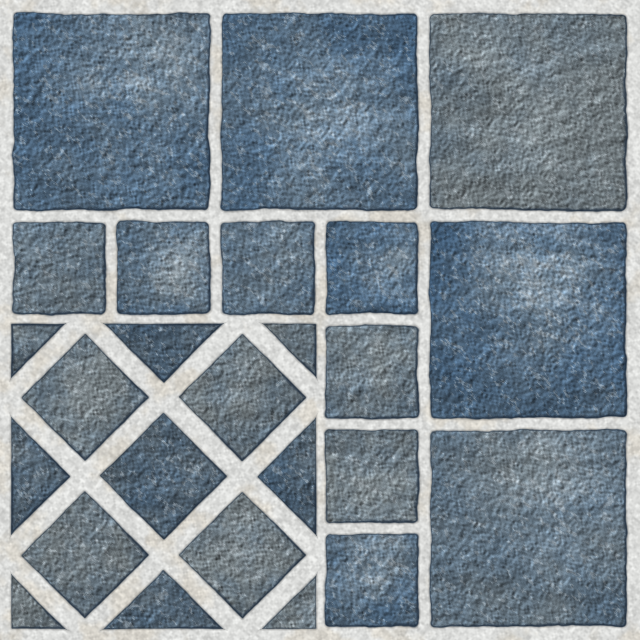
Write a Shadertoy shader that draws this texture.

```glsl
// Weathered blue-grey stone tiles in pale grout, with a diamond-laid panel at lower left.

const float MARGIN = 0.0117;       // border before the first cell
const float PITCH = 0.1628;        // side of one small cell
const float SMALL_HALF = 0.0724;
const float BIG_HALF = 0.1532;
const float PANEL_HALF = 0.2383;
const float DIAMOND_PITCH = 0.174; // measured along the diamond sides
const float DIAMOND_HALF = 0.0706;
const float CORNER = 0.007;
const float WOBBLE = 0.0085;       // raggedness of the tile edges
const float RELIEF = 0.85;         // strength of the surface lighting
const vec3 GREY = vec3(0.435, 0.470, 0.485);
const vec3 BLUE = vec3(0.275, 0.385, 0.495);
const vec3 WORN = vec3(0.62, 0.65, 0.67);
const vec3 NAVY = vec3(0.12, 0.17, 0.23);
const vec3 GROUT = vec3(0.862, 0.866, 0.858);

// Tones: blueness, worn spot x and y within the tile, wear amount.
const vec4 BIG_TONES[5] = vec4[5](
    vec4(0.72, 0.40, 0.35, 0.60), vec4(0.72, 0.15, -0.10, 0.45),
    vec4(0.08, 0.00, 0.20, 0.18), vec4(0.88, 0.10, 0.42, 0.80),
    vec4(0.42, 0.10, 0.50, 0.50));
const vec4 SMALL_TONES[7] = vec4[7](
    vec4(0.32, 0.0, 0.3, 0.12), vec4(0.58, 0.45, 0.0, 0.65),
    vec4(0.50, 0.0, 0.8, 0.30), vec4(0.75, 0.45, 0.1, 0.55),
    vec4(0.30, 0.0, 0.2, 0.25), vec4(0.12, 0.2, 0.0, 0.20),
    vec4(0.62, 0.0, 0.4, 0.65));

struct Tile { vec2 local; float dist; float halfSize; vec4 tone; float seed; float shade; };

float hash(vec2 p) { return fract(sin(dot(p, vec2(127.1, 311.7))) * 43758.5453); }

float noise(vec2 p) {
    vec2 i = floor(p), f = fract(p);
    f = f * f * (3.0 - 2.0 * f);
    return mix(mix(hash(i), hash(i + vec2(1, 0)), f.x),
               mix(hash(i + vec2(0, 1)), hash(i + vec2(1, 1)), f.x), f.y);
}

float fbm(vec2 p) {
    float sum = 0.0, amp = 0.5;
    for (int i = 0; i < 4; i++) {
        sum += amp * noise(p);
        p = mat2(1.6, 1.2, -1.2, 1.6) * p + 7.3;
        amp *= 0.55;
    }
    return sum;
}

float boxDist(vec2 p, float halfSize, float radius) {
    vec2 d = abs(p) - halfSize + radius;
    return length(max(d, 0.0)) + min(max(d.x, d.y), 0.0) - radius;
}

// Picks the large, small or diamond tile that owns this point.
Tile findTile(vec2 uv) {
    vec2 ragged = vec2(fbm(uv * 24.0), fbm(uv * 24.0 + 40.0)) - 0.48;
    vec2 grid = uv - MARGIN;
    ivec2 cell = ivec2(clamp(floor(grid / PITCH), 0.0, 5.0));
    Tile t;
    t.shade = 1.0;
    if (cell.x > 3 || cell.y > 3) {
        ivec2 big = cell / 2;
        int id = big.y == 2 ? big.x : 4 - big.y;
        t.local = grid - (vec2(big) * 2.0 + 1.0) * PITCH;
        t.halfSize = BIG_HALF;
        t.tone = BIG_TONES[id];
        t.seed = float(id) + 1.0;
        t.dist = boxDist(t.local + ragged * WOBBLE, BIG_HALF, CORNER);
    } else if (cell.x == 3 || cell.y == 3) {
        int id = cell.x < 3 ? cell.x : 6 - cell.y;
        t.local = grid - (vec2(cell) + 0.5) * PITCH;
        t.halfSize = SMALL_HALF;
        t.tone = SMALL_TONES[id];
        t.seed = float(id) + 11.0;
        t.dist = boxDist(t.local + ragged * WOBBLE, SMALL_HALF, CORNER);
    } else {
        vec2 p = grid - 1.5 * PITCH;
        vec2 turned = vec2(p.x + p.y, p.x - p.y) * 0.70711;
        vec2 id = floor(turned / DIAMOND_PITCH + 0.5);
        vec2 side = turned - id * DIAMOND_PITCH;
        t.local = vec2(side.x + side.y, side.x - side.y) * 0.70711;
        t.halfSize = DIAMOND_HALF;
        bool pale = mod(id.x + id.y, 2.0) > 0.5 || max(abs(id.x), abs(id.y)) > 1.5;
        t.tone = pale ? vec4(0.15, 0.1, 0.3, 0.30) : vec4(0.52, 0.3, 0.5, 0.20);
        t.shade = pale ? 0.98 : 0.86;
        t.seed = 31.0 + id.x * 3.0 + id.y * 7.0;
        t.dist = max(boxDist(side + ragged * WOBBLE * 0.4, DIAMOND_HALF, 0.002),
                     boxDist(p + ragged * WOBBLE * 0.3, PANEL_HALF, 0.002));
    }
    return t;
}

float relief(vec2 p) {
    p = mat2(0.8, 0.6, -0.6, 0.8) * p;
    return fbm(p * 85.0) + 0.4 * noise(p * 270.0);
}

vec3 tileColor(Tile t, vec2 uv) {
    vec2 q = t.local / t.halfSize;
    vec2 offset = vec2(t.seed * 3.7, t.seed * 1.9);
    float cloud = fbm(q * 1.8 + offset);
    float bands = fbm(uv * vec2(12.0, 38.0) + offset);
    float speck = fbm(uv.yx * 130.0 + uv * 40.0 + offset);

    // Glaze: blue over grey, worn pale around one spot and deeper away from it
    vec2 away = q - t.tone.yz;
    float spot = exp(-2.0 * dot(away, away));
    float blueness = t.tone.x + (cloud - 0.48) * 0.7 - spot * t.tone.w * 0.55;
    vec3 col = mix(GREY, BLUE, clamp(blueness, 0.0, 1.0));
    col *= t.shade * (0.84 + 0.36 * bands);
    col *= 1.0 + t.tone.w * 0.36 * (spot - 0.42);
    col = mix(col, WORN, spot * t.tone.w * 0.9 * smoothstep(0.32, 0.72, speck * 0.6 + bands * 0.4));
    col = mix(col, WORN, 0.40 * smoothstep(0.58, 0.76, speck));

    // Relief lit from the upper left
    vec2 e = vec2(0.0016, -0.0016);
    col *= 1.0 + RELIEF * (relief(uv + e) - relief(uv - e));

    // Dark rim, broken up and heavier toward the lower right
    float facing = smoothstep(-0.6, 0.7, dot(normalize(t.local + 1e-5), vec2(0.7, -0.7)));
    float width = mix(0.0025, 0.006, facing) * (0.3 + 1.4 * speck);
    return mix(col, NAVY, mix(0.55, 0.85, facing) * smoothstep(-width, -0.0005, t.dist));
}

vec3 groutColor(vec2 uv, float dist) {
    vec2 p = mat2(0.8, 0.6, -0.6, 0.8) * uv;
    float grain = noise(p * 300.0) + noise(p * 170.0 + 9.0) - 1.0;
    vec3 col = GROUT * (1.0 + 0.12 * grain + 0.08 * (fbm(uv * 45.0) - 0.48));
    col *= mix(vec3(1), vec3(0.98, 0.96, 0.93), smoothstep(0.52, 0.75, fbm(uv * 20.0 + 5.0)));
    return col * mix(0.80, 1.0, smoothstep(0.0, 0.004, dist));
}

void mainImage(out vec4 fragColor, in vec2 fragCoord) {
    vec2 uv = fragCoord / iResolution.xy;
    float pixel = 1.0 / min(iResolution.x, iResolution.y);
    Tile t = findTile(uv);
    float cover = smoothstep(pixel, -pixel, t.dist);
    vec3 col = mix(groutColor(uv, t.dist), tileColor(t, uv), cover);
    fragColor = vec4(clamp(col, 0.0, 1.0), 1.0);
}
```
